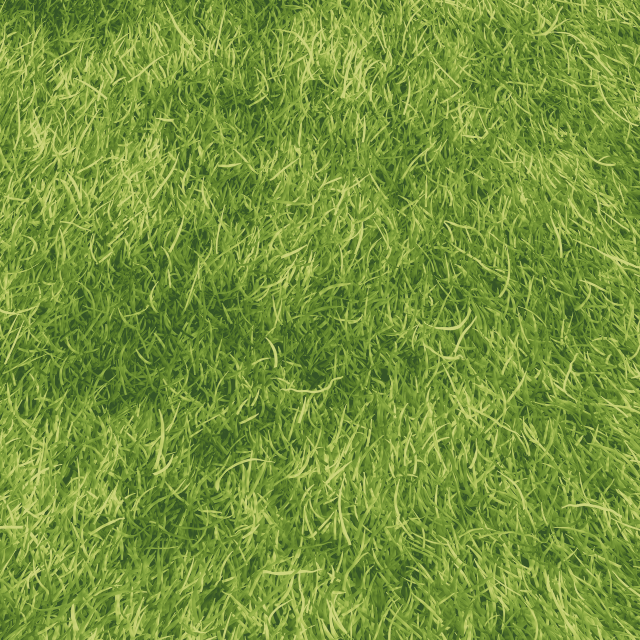
A WebGL 2 fragment shader for this texture:

```glsl
#version 300 es
precision highp float;
// A lawn of tangled grass seen at a slant: many layers of thin, tapered
// blades scattered one per jittered grid cell, composited front to back.
// Deeper layers are darker; layered sines make clumps and vary the lean.

uniform vec2 u_resolution;
out vec4 fragColor;

const int LAYERS = 30;
const int ACCENT_LAYERS = 2;
const float CELL = 0.044;
const float ACCENT_CELL = 0.08;

vec4 hash4(vec3 key) {
    vec4 q = fract(key.xyzx * vec4(0.1031, 0.1030, 0.0973, 0.1099));
    q += dot(q, q.wzxy + 33.33);
    return fract((q.xxyz + q.yzzw) * q.zywx);
}

// Smooth irregular field, roughly -1 to 1.
float layeredSines(vec2 p) {
    float sum = 0.0;
    float weight = 0.5;
    for (int i = 0; i < 4; i++) {
        sum += weight * sin(p.x + 1.7 * sin(p.y * 0.8 + float(i)))
                      * cos(p.y + 1.3 * sin(p.x * 0.7));
        p = mat2(1.2, 1.3, -1.3, 1.2) * p + 2.3;
        weight *= 0.7;
    }
    return sum;
}

// Shadow green at 0 up to dry straw at 6.
vec3 grassColor(float tone) {
    vec3 ramp[7] = vec3[7](
        vec3(0.21, 0.33, 0.15), vec3(0.31, 0.44, 0.15),
        vec3(0.40, 0.53, 0.18), vec3(0.47, 0.60, 0.22),
        vec3(0.58, 0.69, 0.28), vec3(0.73, 0.79, 0.39),
        vec3(0.81, 0.84, 0.49));
    float t = clamp(tone, 0.0, 5.99);
    int k = int(t);
    return mix(ramp[k], ramp[k + 1], fract(t));
}

// Blade about the origin: x = distance to its edge,
// y = position from root (-1) to tip (1), z = position across (-1 to 1).
vec3 blade(vec2 p, float angle, float halfLength, float halfWidth, float bend) {
    vec2 up = vec2(sin(angle), cos(angle));
    float along = dot(p, up) / halfLength;
    float s = clamp(along, -1.0, 1.0);
    float side = dot(p, vec2(up.y, -up.x)) - bend * halfLength * (s * s - 0.4);
    side /= sqrt(1.0 + 4.0 * bend * bend * s * s);
    float width = halfWidth * (1.0 - 0.6 * smoothstep(0.2, 1.0, s));
    float edge = max(abs(side) - width, (abs(along) - 1.0) * halfLength);
    return vec3(edge, s, clamp(side / width, -1.0, 1.0));
}

// Shaded band across the middle and far edge, broken into patches and tufts.
float clumpShade(vec2 p) {
    vec2 d = (p - vec2(0.30, 0.48)) / vec2(0.55, 0.15);
    float far = smoothstep(0.93, 1.0, p.y) * smoothstep(0.8, 0.4, p.x);
    return 0.9 * exp(-dot(d, d)) + 0.9 * far
         + 0.75 * layeredSines(p * 11.0) + 0.65 * layeredSines(p * 31.0 + 9.0);
}

// Prevailing lean from vertical; the right side tips to the left.
float prevailingLean(vec2 p) {
    return 0.15 - 0.65 * smoothstep(0.5, 1.0, p.x)
         + 0.35 * layeredSines(p * 7.0 + 4.0);
}

// One layer: rgb is premultiplied colour, a is coverage.
vec4 grassLayer(vec2 ground, int layer, float clump, float lean, float pixel) {
    bool accent = layer < ACCENT_LAYERS;
    float cell = accent ? ACCENT_CELL : CELL;
    float depth = float(layer) / float(LAYERS);
    vec2 shift = hash4(vec3(float(layer), 7.0, 3.0)).xy * 9.0;
    vec2 grid = ground / cell + shift;
    vec2 home = floor(grid);
    vec4 sum = vec4(0.0);
    for (int y = -1; y <= 1; y++) {
        for (int x = -1; x <= 1; x++) {
            vec2 id = home + vec2(x, y);
            vec4 place = hash4(vec3(id, float(layer) + 11.0));
            vec4 look = hash4(vec3(id, float(layer) + 71.0));
            if (accent && place.w > 0.35) continue;
            float scatter = (place.z + look.w - 1.0) * (1.2 + 0.4 * max(clump, 0.0));
            if (place.w < 0.12) scatter *= 2.0;
            float halfLength = cell * mix(0.22, 0.85, look.x);
            float halfWidth = mix(0.0016, 0.0035, depth) * mix(0.7, 1.4, look.y);
            if (accent) halfWidth *= 1.4;
            float curl = 2.0 * fract(look.x * 17.0) - 1.0;
            float bend = 0.38 * curl * abs(curl);
            vec3 b = blade((grid - id - place.xy) * cell, lean + scatter,
                           halfLength, halfWidth, bend);
            float cover = 1.0 - smoothstep(-0.65 * pixel, 0.65 * pixel, b.x);
            float mottle = 0.4 * sin(b.y * 9.0 + look.z * 40.0);
            float tone = 3.1 + (0.33 - depth) * 3.9 + (look.z - 0.5) * 4.0
                       + 0.5 * b.y + 0.35 * b.z + mottle - 1.45 * clump;
            if (accent) tone += 0.9;
            sum += (1.0 - sum.a) * cover * vec4(grassColor(tone), 1.0);
        }
    }
    return sum;
}

void main() {
    vec2 p = gl_FragCoord.xy / u_resolution.y;
    // The ground recedes upward, so blades shrink towards the top.
    float recede = 1.0 + 0.45 * p.y;
    vec2 ground = vec2((p.x - 0.5) * recede, p.y * (1.0 + 0.22 * p.y));
    float pixel = recede / u_resolution.y;
    float clump = clumpShade(p);
    float lean = prevailingLean(p);

    vec4 lawn = vec4(0.0);
    for (int i = 0; i < LAYERS; i++) {
        lawn += (1.0 - lawn.a) * grassLayer(ground, i, clump, lean, pixel);
        if (lawn.a > 0.99) break;
    }
    // Shadowed soil shows through the remaining gaps.
    vec3 soil = grassColor(0.5 - 0.5 * clump);
    fragColor = vec4(lawn.rgb + (1.0 - lawn.a) * soil, 1.0);
}
```
